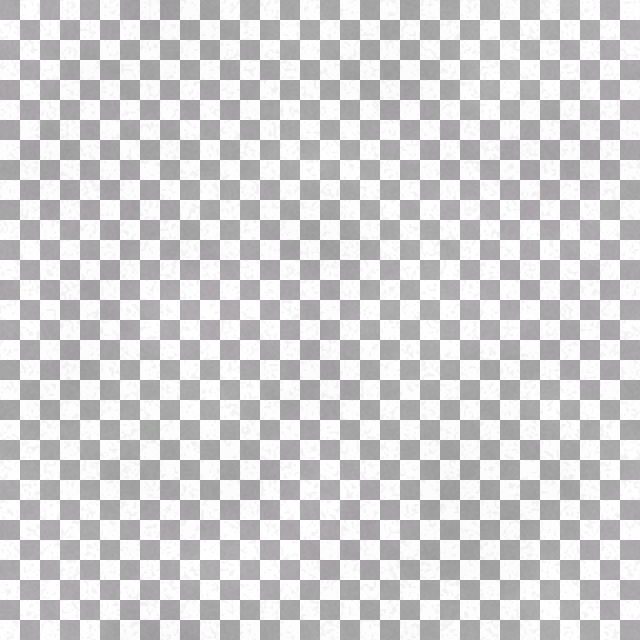
Reproduce this pattern procedurally as a three.js fragment shader.

```glsl
varying vec2 vUv;

const float CELLS = 32.0;
const vec3 WHITE = vec3(0.993);
const vec3 GREY = vec3(0.655, 0.65, 0.655);

float hash(vec2 p) {
  vec3 q = fract(vec3(p.xyx) * 0.1031);
  q += dot(q, q.yzx + 33.33);
  return fract((q.x + q.y) * q.z);
}

// Value noise that wraps after a whole number of periods
float wrapNoise(vec2 uv, float period, float seed) {
  vec2 p = uv * period;
  vec2 i = floor(p);
  vec2 f = fract(p);
  f = f * f * (3.0 - 2.0 * f);
  vec2 lo = mod(i, period) + seed;
  vec2 hi = mod(i + 1.0, period) + seed;
  float bottom = mix(hash(lo), hash(vec2(hi.x, lo.y)), f.x);
  float top = mix(hash(vec2(lo.x, hi.y)), hash(hi), f.x);
  return mix(bottom, top, f.y);
}

// Sum of octaves, centred on zero
float clouds(vec2 uv, float period, float seed) {
  float sum = 0.0;
  float gain = 0.5;
  for (int i = 0; i < 4; i++) {
    sum += gain * (wrapNoise(uv, period, seed) - 0.5);
    period *= 2.0;
    seed += 17.0;
    gain *= 0.5;
  }
  return sum;
}

// 1 on squares whose column and row add up to an even number
float checker(vec2 p) {
  vec2 edge = abs(mod(p + 0.5, 2.0) - 1.0) - 0.5;
  vec2 side = clamp(edge / fwidth(p), -0.5, 0.5) * 2.0;
  return 0.5 + 0.5 * side.x * side.y;
}

void main() {
  float white = checker(vUv * CELLS);

  // Broad mottling with a faint violet cast
  float mottle = clouds(vUv, 8.0, 11.0);
  float tint = clouds(vUv, 6.0, 83.0);
  vec3 grey = GREY + 0.1 * mottle + 0.025 * tint * vec3(0.5, -1.0, 0.5);

  // Fine paper grain, with soft specks on the white squares
  float grain = wrapNoise(vUv, 256.0, 5.0);
  float speck = smoothstep(0.5, 0.95, grain);
  grey += 0.03 * (grain - 0.5);
  vec3 paper = WHITE + 0.02 * mottle - 0.045 * speck;

  gl_FragColor = vec4(mix(grey, paper, white), 1.0);
}
```
